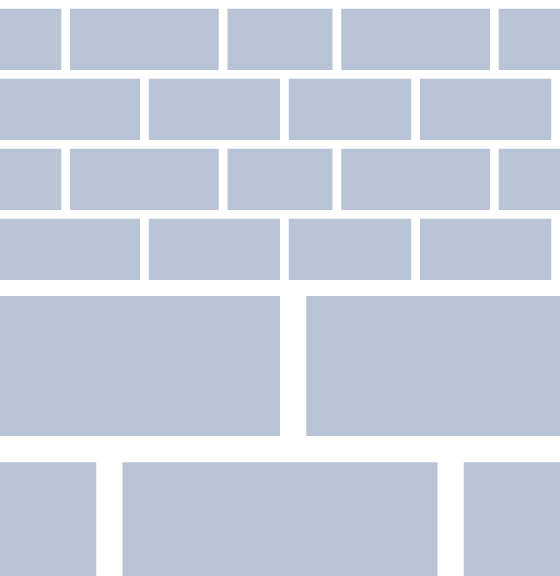
Top, the full canvas; bottom, a detail of the centre.
Reproduce this pattern procedurally as a WebGL 2 fragment shader.

```glsl
#version 300 es
precision highp float;

uniform vec2 u_resolution;
out vec4 fragColor;

const vec3 BRICK_COLOR = vec3(0.722, 0.769, 0.839);
const vec3 MORTAR_COLOR = vec3(1.0);

// Lengths in grid units; the canvas is GRID_HEIGHT units tall
const float GRID_HEIGHT = 32.0;
const float TILE_WIDTH = 64.0;
const float COURSE_HEIGHT = 8.0;
const float JOINT_WIDTH = 1.0;

// Centres of the upright joints in alternating courses
const vec4 EVEN_JOINTS = vec4(16.5, 32.5, 47.5, 63.5);
const vec4 ODD_JOINTS = vec4(7.5, 25.5, 38.5, 56.5);

// Distance to the nearest of the joints that repeat every period
vec4 repeatDistance(vec4 offset, float period) {
    return abs(mod(offset + 0.5 * period, period) - 0.5 * period);
}

float minComponent(vec4 v) {
    return min(min(v.x, v.y), min(v.z, v.w));
}

void main() {
    float pixel = GRID_HEIGHT / u_resolution.y;
    vec2 p = gl_FragCoord.xy * pixel;

    // Upright joints of this course
    float course = floor(p.y / COURSE_HEIGHT);
    vec4 joints = mod(course, 2.0) < 0.5 ? EVEN_JOINTS : ODD_JOINTS;
    float upright = minComponent(repeatDistance(p.x - joints, TILE_WIDTH));

    // Level joint along the top of each course
    float jointCentre = COURSE_HEIGHT - 0.5 * JOINT_WIDTH;
    float level = repeatDistance(vec4(p.y - jointCentre), COURSE_HEIGHT).x;

    // Antialiased mortar coverage
    float edge = min(upright, level) - 0.5 * JOINT_WIDTH;
    float mortar = clamp(0.5 - edge / pixel, 0.0, 1.0);

    fragColor = vec4(mix(BRICK_COLOR, MORTAR_COLOR, mortar), 1.0);
}
```
